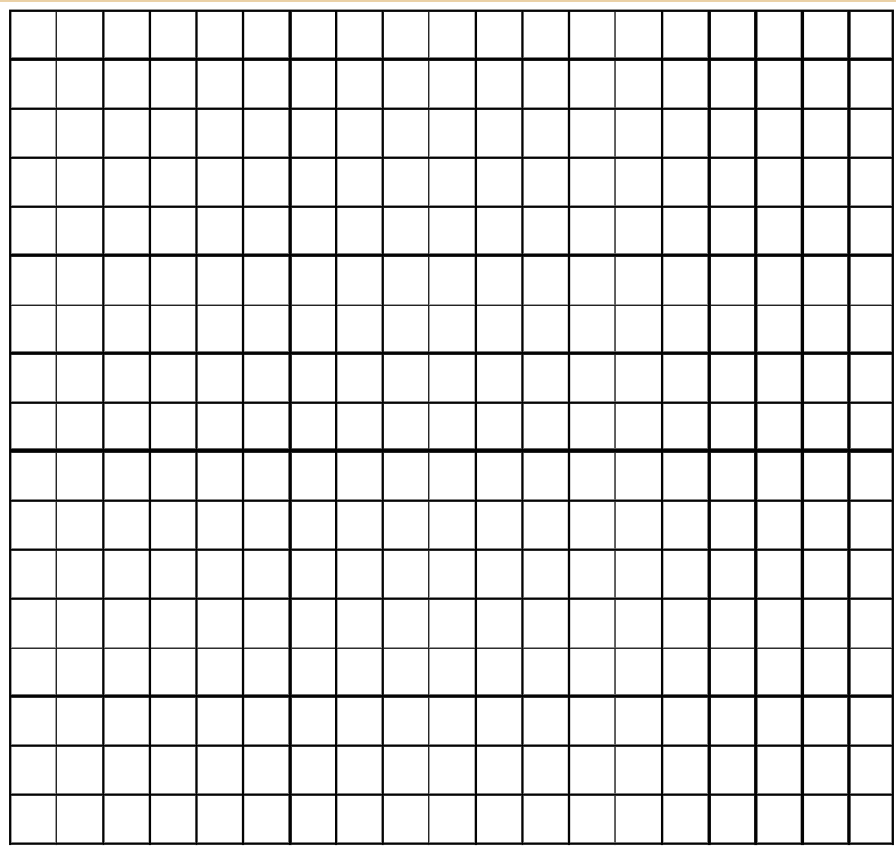
This pattern is drawn by a WebGL 2 fragment shader. Its source:

```glsl
#version 300 es
precision highp float;

#define SHEET vec2(1.0, 0.949)
#define FIRST_LINE vec2(0.0114, 0.0120)
#define LAST_LINE vec2(0.9964, 0.9422)
#define PITCH vec2(0.05197, 0.05470)
#define CELLS ivec2(19, 17)
#define LINE_WIDTH 0.0026
#define WEIGHT_STEP 0.0012
#define WEIGHT_DRIFT vec2(0.0006, -0.0006)
#define STRIP_HEIGHT 0.0022

uniform vec2 u_resolution;
out vec4 fragColor;

const vec3 PAPER = vec3(1.0);
const vec3 INK = vec3(0.01);
const vec3 STRIP = vec3(0.92, 0.82, 0.65);

// One bit per line, counted from the left and from the top
const ivec2 FINE_LINES = ivec2(0x2202, 0x2040);
const ivec2 BOLD_LINES = ivec2(0x78040, 0x42A2);
const ivec2 HEAVY_LINES = ivec2(0, 0x200);

// Share of a pixel at x that lies between low and high
float spanCoverage(float x, float low, float high, float pixel) {
    float left = max(x - 0.5 * pixel, low);
    float right = min(x + 0.5 * pixel, high);
    return clamp((right - left) / pixel, 0.0, 1.0);
}

// Fine lines are -1, normal 0, bold 1, heavy 2
float lineWeight(int index, int axis) {
    int bold = (BOLD_LINES[axis] >> index) & 1;
    int heavy = (HEAVY_LINES[axis] >> index) & 1;
    int fine = (FINE_LINES[axis] >> index) & 1;
    return float(bold + heavy - fine);
}

// Coverage of the nearest ruled line across one axis
float ruledLine(vec2 p, vec2 pixel, int axis) {
    int other = 1 - axis;
    float steps = round((p[axis] - FIRST_LINE[axis]) / PITCH[axis]);
    int index = clamp(int(steps), 0, CELLS[axis]);
    float weight = lineWeight(index, axis);

    // Uneven weights pull the line slightly off the even pitch
    float center = FIRST_LINE[axis] + PITCH[axis] * float(index)
                 + WEIGHT_DRIFT[axis] * weight;
    center = clamp(center, FIRST_LINE[axis], LAST_LINE[axis]);

    float halfWidth = 0.5 * (LINE_WIDTH + WEIGHT_STEP * weight);
    float across = spanCoverage(p[axis], center - halfWidth,
                                center + halfWidth, pixel[axis]);
    float along = spanCoverage(p[other], FIRST_LINE[other] - 0.5 * LINE_WIDTH,
                               LAST_LINE[other] + 0.5 * LINE_WIDTH, pixel[other]);
    return across * along;
}

void main() {
    // Sheet coordinates run right and down from the upper left corner
    vec2 uv = gl_FragCoord.xy / u_resolution;
    vec2 p = vec2(uv.x, 1.0 - uv.y) * SHEET;
    vec2 pixel = SHEET / u_resolution;

    // Tan strip along the top edge
    vec3 color = mix(PAPER, STRIP, spanCoverage(p.y, 0.0, STRIP_HEIGHT, pixel.y));

    // Columns and rows
    float ink = max(ruledLine(p, pixel, 0), ruledLine(p, pixel, 1));
    color = mix(color, INK, ink);

    fragColor = vec4(color, 1.0);
}
```
